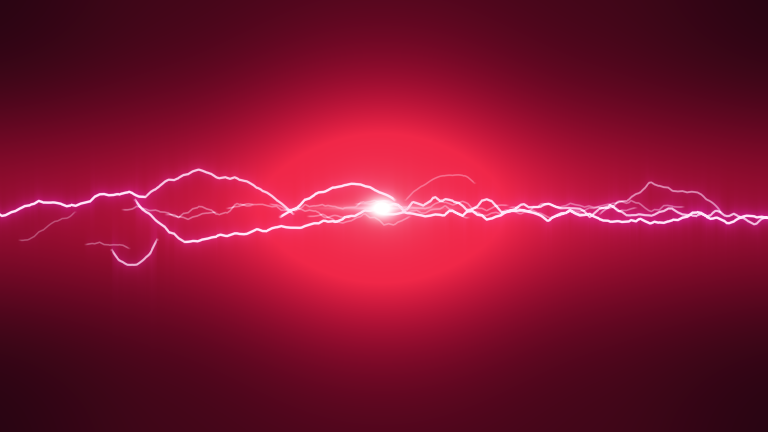
Write a WebGL 2 fragment shader that draws this background.

```glsl
#version 300 es
precision highp float;
// Electric discharge across a crimson haze, with a white flare near the middle.
// Bolts are arched spans bent by jagged linear noise; each gives a core and a halo.
// Positions are in canvas heights, measured from the canvas centre.

uniform vec2 u_resolution;
out vec4 outColor;

const vec2 FLARE_POS = vec2(-0.005, 0.018);
const vec3 CORE_COLOR = vec3(1.0, 0.90, 0.97);
const vec3 HALO_INNER = vec3(1.0, 0.30, 0.55);
const vec3 HALO_OUTER = vec3(0.95, 0.16, 0.80);
const vec3 FLARE_COLOR = vec3(1.0, 0.80, 0.88);
const float HAZE_FLOOR = 0.19;
const float HAZE_LIMIT = 0.94;
const float BOLT_WIDTH = 0.0026;
const float HALO_SIZE = 0.009;
const float KINKS = 21.0;
const int FILAMENTS = 10;

float hash(float n) {
    return fract(sin(n * 127.1) * 43758.5453);
}

// Straight segments between random heights give the sharp kinks.
float kinkNoise(float x, float seed) {
    float cell = floor(x);
    return mix(hash(cell + seed), hash(cell + 1.0 + seed), x - cell) * 2.0 - 1.0;
}

float jagged(float x, float seed) {
    float sum = 0.0, amplitude = 0.6, frequency = KINKS;
    for (int i = 0; i < 3; i++) {
        sum += amplitude * kinkNoise(x * frequency, seed + float(i) * 17.3);
        amplitude *= 0.5;
        frequency *= 2.1;
    }
    return sum;
}

// span = start and end points, shape = arch height and jaggedness
float boltHeight(float x, vec4 span, vec2 shape, float seed) {
    float t = clamp((x - span.x) / (span.z - span.x), 0.0, 1.0);
    float taper = min(1.0, 7.0 * min(t, 1.0 - t));
    return mix(span.y, span.w, t) + shape.x * 4.0 * t * (1.0 - t)
        + shape.y * taper * jagged(x, seed);
}

// Returns core and halo strength of one bolt.
vec2 bolt(vec2 p, vec4 span, vec2 shape, float power, float seed) {
    float pixel = 1.0 / u_resolution.y;
    float e = 0.0015;
    float y = boltHeight(p.x, span, shape, seed);
    float slope = (boltHeight(p.x + e, span, shape, seed)
        - boltHeight(p.x - e, span, shape, seed)) / (2.0 * e);
    float d = abs(p.y - y) / sqrt(1.0 + slope * slope);
    float width = BOLT_WIDTH * (0.4 + 0.6 * power);
    float core = 1.0 - smoothstep(width - 0.6 * pixel, width + 0.8 * pixel, d);
    float halo = exp(-d / HALO_SIZE) + 0.25 * exp(-d / (HALO_SIZE * 3.0));
    vec2 ends = smoothstep(vec2(-0.006), vec2(0.006), vec2(p.x - span.x, span.z - p.x));
    return vec2(core, halo * power) * power * ends.x * ends.y;
}

// Red level of the haze: a wide band, a round glow and a faint column.
vec3 haze(vec2 q) {
    float level = HAZE_FLOOR + 0.42 * exp(-q.y * q.y / 0.058)
        + 0.55 * exp(-dot(q, q) / 0.11) + 0.08 * exp(-q.x * q.x * 1.5);
    level -= 0.06 * smoothstep(0.5, 0.95, abs(q.x));
    level = min(level, HAZE_LIMIT);
    return vec3(level, 0.02 + 0.15 * level * level * level, 0.03 + 0.26 * level);
}

void main() {
    vec2 p = (gl_FragCoord.xy - 0.5 * u_resolution) / u_resolution.y;
    vec2 q = p - FLARE_POS;
    vec3 color = haze(q);

    // Left trunk, its upper arch and its lower branch
    vec2 light = bolt(p, vec4(-0.93, 0.005, -0.553, 0.044), vec2(0.006, 0.026), 1.0, 3.0);
    light += bolt(p, vec4(-0.553, 0.044, -0.21, 0.005), vec2(0.075, 0.018), 0.85, 8.0);
    light += bolt(p, vec4(-0.576, 0.037, -0.461, -0.06), vec2(0.0, 0.018), 0.9, 21.0);
    light += bolt(p, vec4(-0.461, -0.06, -0.005, 0.018), vec2(-0.008, 0.018), 1.0, 34.0);
    // Arch into the flare, then the two right trunks
    light += bolt(p, vec4(-0.24, -0.002, 0.025, 0.037), vec2(0.048, 0.018), 1.0, 47.0);
    light += bolt(p, vec4(-0.005, 0.025, 0.41, 0.018), vec2(0.005, 0.026), 0.9, 52.0);
    light += bolt(p, vec4(0.41, 0.018, 0.93, -0.007), vec2(0.0, 0.022), 0.8, 65.0);
    light += bolt(p, vec4(-0.005, 0.005, 0.93, -0.007), vec2(0.0, 0.022), 1.0, 78.0);
    // Weak side arcs and the stray spark at lower left
    light += bolt(p, vec4(0.50, 0.005, 0.78, 0.01), vec2(0.058, 0.022), 0.55, 83.0);
    light += bolt(p, vec4(0.05, 0.037, 0.21, 0.076), vec2(0.032, 0.012), 0.35, 96.0);
    light += bolt(p, vec4(-0.843, -0.056, -0.715, 0.009), vec2(-0.005, 0.014), 0.3, 109.0);
    light += bolt(p, vec4(-0.69, -0.066, -0.59, -0.075), vec2(0.0, 0.01), 0.35, 114.0);
    light += bolt(p, vec4(-0.63, -0.079, -0.525, -0.055), vec2(-0.04, 0.012), 0.75, 127.0);

    // Fine filaments scattered along the beam
    for (int i = 0; i < FILAMENTS; i++) {
        float k = float(i);
        float start = mix(-0.62, 0.48, (k + 0.6 * hash(k + 5.0)) / float(FILAMENTS));
        float finish = start + 0.18 + 0.16 * hash(k + 31.0);
        vec2 heights = 0.012 + 0.035 * (vec2(hash(k + 57.0), hash(k + 73.0)) - 0.5);
        light += bolt(p, vec4(start, heights.x, finish, heights.y),
            vec2(0.03 * (hash(k + 91.0) - 0.5), 0.022), 0.4, 140.0 + k * 7.7);
    }

    vec3 haloColor = mix(HALO_INNER, HALO_OUTER, smoothstep(0.08, 0.7, abs(p.x)));
    color = mix(color, haloColor, 0.75 * (1.0 - exp(-0.8 * light.y)));
    color = mix(color, CORE_COLOR, min(light.x, 1.0));

    // Flare: soft bloom, horizontal streak and white heart
    float radius = length(q * vec2(0.75, 1.0));
    float streak = 0.7 * exp(-abs(q.y) / 0.007 - q.x * q.x / 0.018);
    float bloom = 0.55 * exp(-radius / 0.045);
    float heart = 1.3 * exp(-radius * radius / 0.0006);
    color = mix(color, FLARE_COLOR, min(streak + bloom, 1.0));
    outColor = vec4(mix(color, vec3(1.0), min(heart, 1.0)), 1.0);
}
```
